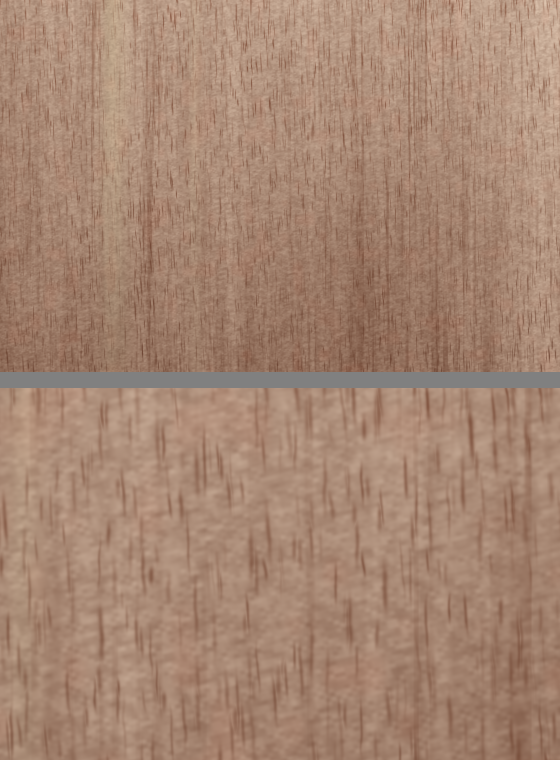
Top, the full canvas; bottom, a detail of the centre.
Reproduce this texture procedurally as a Shadertoy shader.

```glsl
#define SHADE_COLOR vec3(0.505, 0.362, 0.288)
#define LIGHT_COLOR vec3(0.770, 0.660, 0.578)
#define PORE_COLOR vec3(0.415, 0.235, 0.160)
#define SAP_COLOR vec3(0.735, 0.650, 0.535)
#define PORE_CELL vec2(0.0145, 0.105)
#define PORE_LAYERS 4
#define PORE_CHANCE 0.60
#define PORE_WIDTH 0.0021
#define PORE_DEPTH 0.74
#define STREAK_DEPTH 0.50
#define FIBER_CONTRAST 0.34
#define RIPPLE_CONTRAST 0.50

float hash(vec2 p) {
    return fract(sin(dot(p, vec2(127.1, 311.7))) * 43758.5453);
}

float noise(vec2 p) {
    vec2 i = floor(p), f = fract(p);
    f = f * f * (3.0 - 2.0 * f);
    return mix(mix(hash(i), hash(i + vec2(1, 0)), f.x),
               mix(hash(i + vec2(0, 1)), hash(i + vec2(1, 1)), f.x), f.y);
}

float bell(float x, float center, float width) {
    float d = (x - center) / width;
    return exp(-d * d);
}

// One staggered layer of short, tapered, slightly leaning pores
float poreLayer(vec2 p, float seed) {
    vec2 q = p / PORE_CELL + seed * vec2(0.37, 0.61);
    float column = floor(q.x);
    q.y += hash(vec2(column, seed + 3.0)) * 9.0;
    vec2 id = vec2(column, floor(q.y)) + seed * 41.0;
    float pick = hash(id);
    vec2 d = fract(q) - 0.5;
    d -= (vec2(hash(id + 5.3), hash(id + 8.7)) - 0.5) * vec2(0.4, 0.2);
    d *= PORE_CELL;
    float halfLength = mix(0.012, 0.041, hash(id + 2.1));
    float along = abs(d.y) / halfLength;
    d.x += d.y * mix(-0.02, 0.08, hash(id + 6.4));
    d.x += (noise(vec2(p.y * 70.0, pick * 90.0)) - 0.5) * 0.0018;
    float width = PORE_WIDTH * mix(0.6, 1.15, hash(id + 1.9));
    float body = bell(d.x, 0.0, width) * (1.0 - smoothstep(0.2, 1.0, along));
    body *= mix(0.6, 1.0, noise(vec2(p.y * 110.0, pick * 50.0)));
    return body * step(pick, PORE_CHANCE) * mix(0.25, 1.0, hash(id + 4.2));
}

// Long thin vertical lines, strongest in a few bands
float streaks(vec2 p) {
    float line = noise(vec2(p.x * 150.0, p.y * 2.6));
    line = smoothstep(0.55, 0.92, line);
    float broken = mix(0.15, 1.0, noise(vec2(p.x * 120.0, p.y * 17.0)));
    float band = 0.28 + 0.6 * bell(p.x, 0.25, 0.018)
               + 0.5 * bell(p.x, 0.40, 0.06) + 0.6 * bell(p.x, 1.10, 0.18);
    return line * broken * min(band, 1.0);
}

// Broad falloff of light across the board
float boardTone(vec2 uv) {
    float tone = 0.31 + 0.52 * uv.y;
    tone += 0.25 * smoothstep(0.76, 1.0, uv.x);
    tone -= 0.14 * bell(uv.x, 0.68, 0.20) * bell(uv.y, 0.15, 0.30);
    tone -= 0.11 * bell(uv.x, 0.0, 0.12) * uv.y;
    return tone;
}

void mainImage(out vec4 fragColor, in vec2 fragCoord) {
    vec2 uv = fragCoord / iResolution.xy;
    vec2 p = fragCoord / iResolution.y;

    // Gentle wander of the grain
    vec2 g = p;
    g.x += 0.010 * (noise(vec2(p.x * 3.0, p.y * 2.2)) - 0.5);

    // Fibers, cross-grain ripples and fine grit
    float fiber = noise(vec2(g.x * 130.0, g.y * 5.0)) * 0.5
                + noise(vec2(g.x * 32.0, g.y * 1.4)) * 0.5 - 0.5;
    vec2 r = vec2(p.x + 0.35 * p.y, p.y - 0.25 * p.x);
    float ripple = noise(r * vec2(80.0, 150.0)) * 0.5
                 + noise(r * vec2(190.0, 250.0) + 17.0) * 0.5 - 0.5;
    float cloud = noise(p * vec2(9.0, 5.0) + 4.0) - 0.5;

    float tone = boardTone(uv) + 0.04;
    tone += FIBER_CONTRAST * fiber + RIPPLE_CONTRAST * ripple + 0.10 * cloud;
    vec3 color = mix(SHADE_COLOR, LIGHT_COLOR, tone);

    // Pale yellowish stripes
    float sap = 0.75 * bell(g.x, 0.305, 0.036) + 0.40 * bell(g.x, 0.525, 0.016);
    sap *= mix(0.55, 1.0, noise(vec2(g.x * 60.0, g.y * 4.0)));
    color = mix(color, SAP_COLOR * (0.82 + 0.26 * tone), sap * (0.6 + 0.4 * uv.y));

    // Small warm blush patches
    float blush = smoothstep(0.6, 0.95, noise(p * vec2(30.0, 22.0) + 31.0));
    color += vec3(0.012, -0.008, -0.010) * blush;

    // Dark grain
    float pores = 0.0;
    for (int i = 0; i < PORE_LAYERS; i++) {
        pores = max(pores, poreLayer(g, float(i) + 1.0));
    }
    pores *= mix(0.5, 1.2, noise(vec2(g.x * 13.0, g.y * 4.0) + 7.0));
    pores *= 1.0 - 0.6 * bell(g.x, 0.305, 0.03);
    vec3 dark = PORE_COLOR * (0.90 + 0.26 * uv.y);
    color = mix(color, dark, STREAK_DEPTH * streaks(g));
    color = mix(color, dark, PORE_DEPTH * pores);

    fragColor = vec4(clamp(color, 0.0, 1.0), 1.0);
}
```
